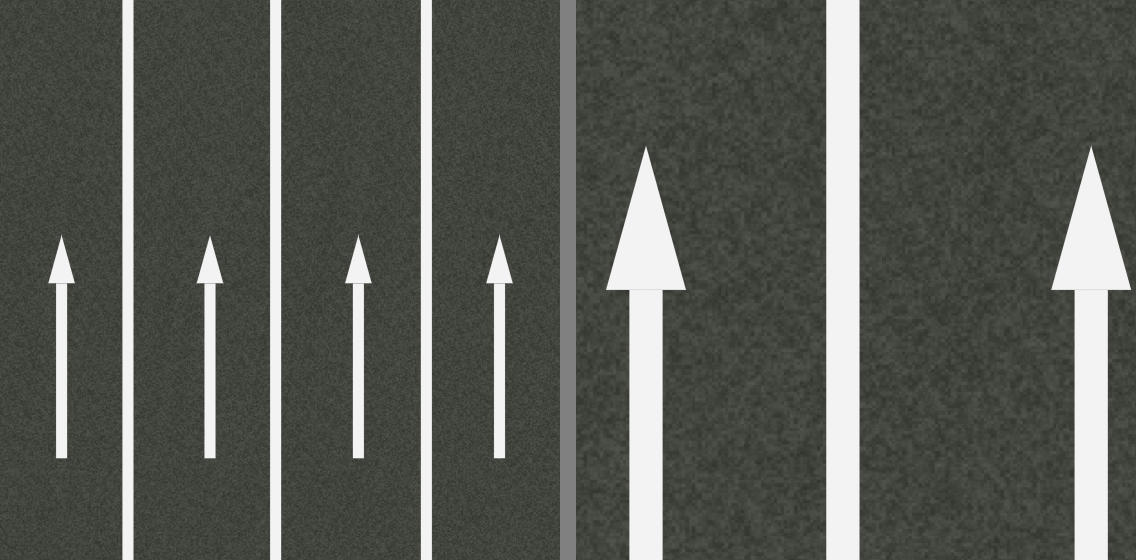
Left, the full canvas; right, a detail of the centre.
Give the GLSL for this pattern, as a Shadertoy shader.

```glsl
// Four asphalt lanes split by white lines, each with a long upward arrow.
#define LANES 4
#define LINE_START 0.2285
#define LINE_STEP 0.2637
#define ARROW_START 0.110
#define ARROW_STEP 0.265
#define STROKE_HALF 0.0099
#define HEAD_HALF 0.0238
#define ARROW_Y vec3(0.1816, 0.4941, 0.5800) // tail, head base, tip
#define ASPHALT vec3(0.258, 0.266, 0.242)
#define PAINT vec3(0.952)
#define GRAIN 0.072
#define SPECK 0.055

float hash(vec2 p) {
    return fract(sin(dot(p, vec2(12.9898, 78.233))) * 43758.5453);
}

float valueNoise(vec2 p) {
    vec2 cell = floor(p), f = fract(p);
    f = f * f * (3.0 - 2.0 * f);
    float low = mix(hash(cell), hash(cell + vec2(1, 0)), f.x);
    float high = mix(hash(cell + vec2(0, 1)), hash(cell + vec2(1, 1)), f.x);
    return mix(low, high, f.y);
}

float boxDistance(vec2 p, vec2 halfSize) {
    vec2 d = abs(p) - halfSize;
    return length(max(d, 0.0)) + min(max(d.x, d.y), 0.0);
}

// Shaft and triangular head, centred on x = 0
float arrowDistance(vec2 p) {
    vec2 shaftSpan = ARROW_Y.xy;
    float shaft = boxDistance(p - vec2(0.0, 0.5 * (shaftSpan.x + shaftSpan.y)),
                              vec2(STROKE_HALF, 0.5 * (shaftSpan.y - shaftSpan.x)));
    float headHeight = ARROW_Y.z - ARROW_Y.y;
    vec2 slantNormal = normalize(vec2(headHeight, HEAD_HALF));
    float slant = dot(vec2(abs(p.x), p.y - ARROW_Y.z), slantNormal);
    return min(shaft, max(slant, ARROW_Y.y - p.y));
}

vec3 asphalt(vec2 uv) {
    float grain = valueNoise(uv * 310.0) - 0.5;
    float speck = hash(floor(uv * 512.0) + 17.0) - 0.5;
    float mottle = valueNoise(uv * 38.0 + 5.0) - 0.5;
    return ASPHALT + GRAIN * grain + SPECK * speck + 0.010 * mottle;
}

void mainImage(out vec4 fragColor, in vec2 fragCoord) {
    vec2 uv = fragCoord / iResolution.xy;
    float paintDistance = 1.0;

    for (int lane = 0; lane < LANES; lane++) {
        float i = float(lane);

        // The last arrow sits slightly left of the even spacing
        float arrowX = ARROW_START + ARROW_STEP * i - 0.013 * step(2.5, i);
        paintDistance = min(paintDistance, arrowDistance(uv - vec2(arrowX, 0.0)));

        // Dividers between lanes, spaced a little wider to the right
        if (lane < LANES - 1) {
            float lineX = LINE_START + LINE_STEP * i + 0.00275 * i * (i - 1.0);
            paintDistance = min(paintDistance, abs(uv.x - lineX) - STROKE_HALF);
        }
    }

    float edge = 0.7 / iResolution.y;
    float paint = 1.0 - smoothstep(-edge, edge, paintDistance);
    fragColor = vec4(mix(asphalt(uv), PAINT, paint), 1.0);
}
```
